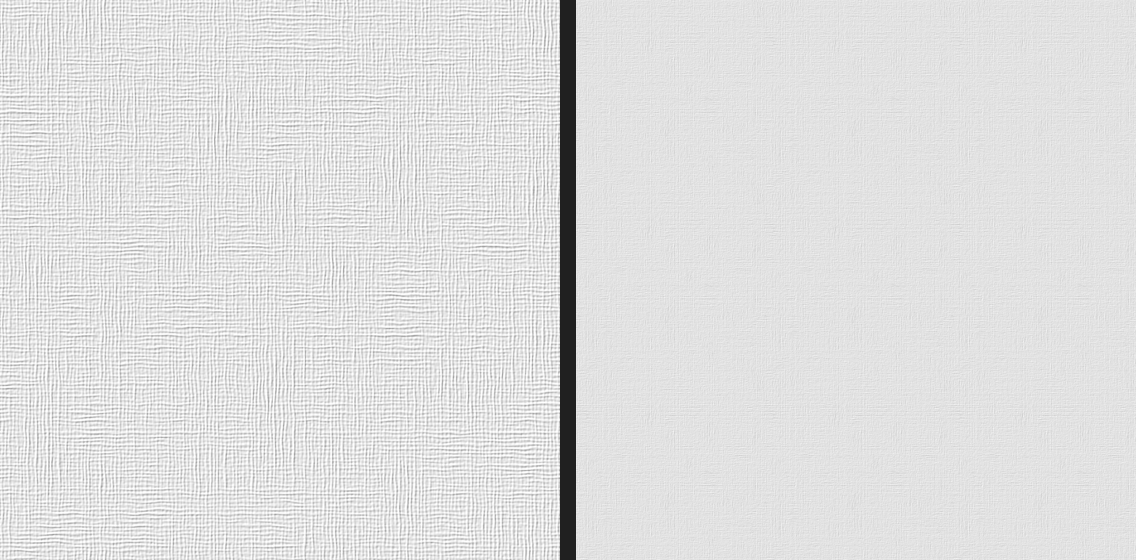
Left, the tile; right, the same tile 3 across and 3 down.
Write a WebGL 2 fragment shader that draws this texture.

```glsl
#version 300 es
precision highp float;
// White embossed linen: two crossed sets of irregular threads form a height
// field with a fine grain, lit from the upper left by a directional difference.
// All noise wraps at whole periods, so the sheet tiles in both directions.

uniform vec2 u_resolution;
out vec4 outColor;

const float TAU = 6.2831853;
const float WARP_COUNT = 148.0;   // upright threads across the sheet
const float WEFT_COUNT = 138.0;   // level threads up the sheet
const vec2 TO_LIGHT = vec2(-0.0017, 0.0017);
const float RELIEF = 1.95;

// Integer hash of a non-negative cell and a seed, from 0 to 1.
float hash(vec2 cell, float seed) {
    uvec3 k = uvec3(cell, seed) * uvec3(1597u, 7919u, 3571u);
    uint n = k.x ^ (k.y << 7) ^ (k.z << 13);
    n = (n ^ (n >> 15)) * 73244475u;
    n = (n ^ (n >> 16)) * 73244475u;
    n ^= n >> 16;
    return float(n & 65535u) / 65536.0;
}

// Contribution of one lattice corner: a random unit gradient dotted with offset.
float corner(vec2 cell, vec2 offset, vec2 period, float seed) {
    float angle = TAU * hash(mod(cell, period), seed);
    return dot(vec2(cos(angle), sin(angle)), offset);
}

// Gradient noise that wraps after the unit square, about -0.7 to 0.7.
float noise(vec2 uv, vec2 period, float seed) {
    vec2 p = uv * period;
    vec2 i = floor(p);
    vec2 f = p - i;
    vec2 w = f * f * f * (f * (f * 6.0 - 15.0) + 10.0);
    vec2 e = vec2(1.0, 0.0);
    float low = mix(corner(i, f, period, seed),
                    corner(i + e.xy, f - e.xy, period, seed), w.x);
    float high = mix(corner(i + e.yx, f - e.yx, period, seed),
                     corner(i + e.xx, f - e.xx, period, seed), w.x);
    return mix(low, high, w.y);
}

// Ridges of one thread set; uv.x runs across the threads, uv.y along them.
float threads(vec2 uv, float count, float seed) {
    float wobble = noise(uv, vec2(52.0, 26.0), seed);
    float phase = uv.x * count + 0.5 * wobble;
    float id = mod(floor(phase), count);
    float slub = noise(uv, vec2(count, 44.0), seed + 1.0);
    float strength = mix(0.5, 1.15, hash(vec2(id, 3.0), seed + 2.0)) + 0.9 * slub;
    return strength * (0.5 - 0.5 * cos(TAU * phase));
}

// Cloth height: patches favour one thread set or the other.
float clothHeight(vec2 uv) {
    float bias = 1.2 * noise(uv, vec2(9.0, 8.0), 11.0);
    float warp = (1.0 + bias) * threads(uv, WARP_COUNT, 21.0);
    float weft = (1.0 - bias) * threads(uv.yx, WEFT_COUNT, 31.0);
    float grain = 0.6 * noise(uv, vec2(210.0), 41.0);
    return warp + weft - 0.4 * warp * weft + grain;
}

// Slope towards the light, positive on lit faces.
float lightSlope(vec2 uv, vec2 toLight) {
    return clothHeight(uv) - clothHeight(uv + toLight);
}

// Paper tone with a longer dark tail than bright one.
float paperTone(float slope) {
    float s = clamp(slope, -3.0, 3.0);
    return clamp(0.894 + 0.071 * s - 0.006 * s * s, 0.0, 1.0);
}

void main() {
    float tone = 0.0;
    // Four samples per pixel smooth the thread edges.
    for (int i = 0; i < 4; i++) {
        vec2 jitter = vec2(i & 1, i >> 1) * 0.5 - 0.25;
        vec2 uv = (gl_FragCoord.xy + jitter) / u_resolution;
        tone += 0.25 * paperTone(RELIEF * lightSlope(uv, TO_LIGHT));
    }
    outColor = vec4(vec3(tone), 1.0);
}
```
